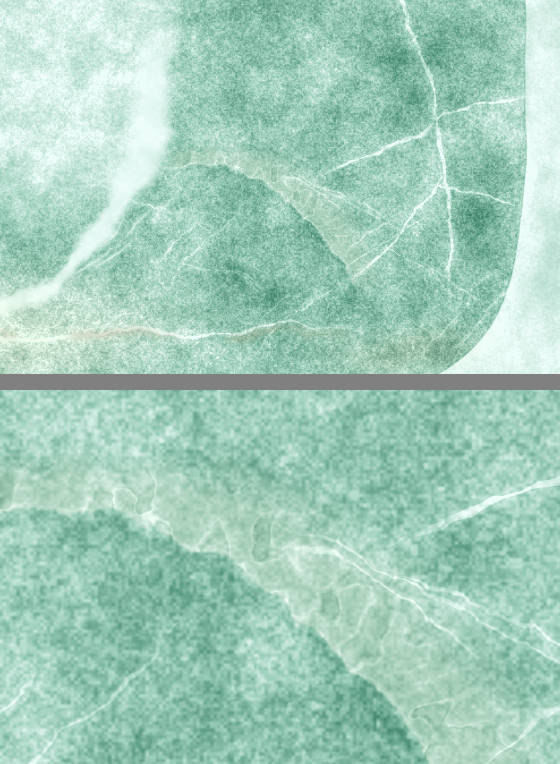
Top: the whole. Bottom: its middle third, enlarged.
Write a WebGL 2 fragment shader that draws this texture.

```glsl
#version 300 es
precision highp float;
// Polished pale green stone: grainy mint ground with white veins, a milky plume,
// a crusty ridge and a bright band. Layers add up to one tone, which a ramp colours.
uniform vec2 u_resolution;
out vec4 fragColor;

const vec3 DEEP = vec3(.36, .61, .52), JADE = vec3(.60, .80, .72);
const vec3 MINT = vec3(.84, .94, .91), SAND = vec3(.76, .83, .72);
const vec3 RUST = vec3(.62, .56, .42);

float hash(vec2 p) {
  vec3 q = fract(p.xyx * .1031);
  q += dot(q, q.yzx + 33.33);
  return fract((q.x + q.y) * q.z);
}

float noise(vec2 p) {
  vec2 i = floor(p), f = fract(p);
  f = f * f * (3. - 2. * f);
  return mix(mix(hash(i), hash(i + vec2(1, 0)), f.x),
             mix(hash(i + vec2(0, 1)), hash(i + vec2(1, 1)), f.x), f.y);
}

float fbm(vec2 p) {
  float sum = 0., amp = .516;
  for (int i = 0; i < 5; i++) {
    sum += amp * noise(p);
    p = mat2(1.6, 1.2, -1.2, 1.6) * p + 17.;
    amp *= .5;
  }
  return sum;
}

vec2 warp(vec2 p, float freq, float amount) {
  return p + amount * (vec2(fbm(p * freq + 40.), fbm(p * freq + 71.)) - .5);
}

float glow(vec2 p, vec2 centre, vec2 radius) {
  vec2 d = (p - centre) / radius;
  return exp(-dot(d, d));
}

// Bulging line from a to b: tapered broken core inside a soft halo
float vein(vec2 p, vec2 a, vec2 b, float bend, float width) {
  vec2 dir = b - a, q = p - a;
  float len = length(dir), px = .7 / u_resolution.y;
  dir /= len;
  float along = dot(q, dir), t = clamp(along / len, 0., 1.);
  float across = dir.x * q.y - dir.y * q.x - bend * 4. * t * (1. - t);
  float d = length(vec2(across, along - t * len));
  float taper = smoothstep(0., .2, t) * smoothstep(0., .2, 1. - t);
  float w = width * (.2 + noise(p * 30.)) * (.4 + .6 * taper);
  float core = (1. - smoothstep(w - px, w + px, d)) * smoothstep(.1, .65, noise(p * 55.) + .3 * taper);
  return (.3 + .7 * taper) * (.6 * core + .36 * exp(-d / (width * 2.2)));
}

// Signed distance to the swept curve of the plume, positive on its right
float plumeDistance(vec2 p, float shift) {
  float sweep = .34 * exp(-5. * (p.y - .22));
  return (p.x - .44 - shift + sweep) / sqrt(1. + 25. * sweep * sweep);
}

void main() {
  vec2 p = gl_FragCoord.xy / u_resolution.y;
  vec2 soft = warp(p, 5., .07), rough = warp(p, 30., .03), bent = warp(warp(p, 8., .06), 45., .009);
  float cloud = fbm(p * 4.5 + 3.) - .5, mottle = fbm(p * 19.) - .5;
  float grain = .3 * noise(p * 95.) + .4 * noise(p * 190. + 5.) + .5 * noise(p * 330.) - .6;
  float speck = smoothstep(.7, .95, noise(p * 140. + 8.)) * smoothstep(.35, .7, noise(p * 11.));

  // Mottled ground with deeper and paler patches
  float tone = .39 + .65 * cloud + .6 * mottle + .72 * grain + .2 * speck;
  tone -= .24 * glow(soft, vec2(1.11, .78), vec2(.16, .14));
  tone -= .32 * glow(soft, vec2(1.30, .46), vec2(.09, .16));
  tone -= .22 * glow(soft, vec2(.78, .18), vec2(.22, .07));
  tone += .24 * glow(soft, vec2(1.36, .70), vec2(.06, .22));
  tone += .16 * glow(soft, vec2(.75, .70), vec2(.25, .14));

  // Pale upper left field and lower left corner
  float plume = plumeDistance(soft + .6 * (rough - p), 0.);
  float pale = (1. - smoothstep(-.02, .08, plume)) * smoothstep(.32, .52, soft.y);
  tone = mix(tone, .83 + .55 * cloud + .6 * mottle + .5 * grain, pale);
  float corner = glow(soft, vec2(.02, .10), vec2(.36, .14));
  tone += .32 * corner;

  // Crusty ridge with a ragged lower edge and wormlike relief
  float bow = rough.x - .55;
  float ridge = (rough.y - .56 + 2. * bow * bow) / sqrt(1. + 16. * bow * bow);
  float span = smoothstep(.42, .50, p.x) * (1. - smoothstep(.94, 1.05, p.x)) * smoothstep(.18, .30, p.y);
  float thick = mix(.035, .07, smoothstep(.55, .85, p.x));
  float crust = span * smoothstep(-.002, .002, ridge) * (1. - smoothstep(thick * .6, thick * 1.6, ridge));
  float fold = noise(rough * 48.) - .5;
  float worm = exp(-abs(fold) / .05) - .7 * exp(-abs(fold - .12) / .05);
  tone = mix(tone, .62 + .28 * worm + .5 * mottle + .4 * grain, crust * .85);
  tone += span * (.22 * exp(-abs(ridge - .003) / .003) - .2 * exp(-abs(ridge + .009) / .009));

  // Main veins, then scattered hairlines in two leading directions
  float veins = vein(bent, vec2(1.03, 1.1), vec2(1.16, .64), .018, .007);
  veins = max(veins, vein(bent, vec2(1.14, .72), vec2(1.20, .18), .035, .006));
  veins = max(veins, vein(bent, vec2(.85, .52), vec2(1.17, .69), -.012, .0055));
  veins = max(veins, vein(bent, vec2(1.12, .67), vec2(1.40, .75), .006, .005));
  veins = max(veins, vein(bent, vec2(.93, .23), vec2(1.20, .56), -.02, .004));
  veins = max(veins, vein(bent, vec2(1.13, .51), vec2(1.41, .44), .02, .0035));
  veins = max(veins, vein(bent, vec2(-.2, .08), vec2(.98, .12), .012, .005));
  for (float k = 0.; k < 18.; k++) {
    float angle = mix(.7, -.4, mod(k, 2.)) + .5 * fract(k * .37) - .25;
    vec2 mid = vec2(.3 + 1.05 * fract(k * .618), .12 + .42 * fract(k * .755));
    vec2 reach = vec2(cos(angle), sin(angle)) * (.08 + .12 * fract(k * .43));
    veins = max(veins, .6 * vein(bent, mid - reach, mid + reach, .015, .0024));
  }
  tone += .62 * veins * (1. - .6 * pale);

  // Milky plume and the strands fanning out beside it
  float width = mix(.016, .042, smoothstep(.25, .6, p.y)) * (.6 + .8 * noise(p * 11.));
  float milk = (1. - smoothstep(width * .4, width * 1.6, abs(plume))) * (1. - smoothstep(.80, .98, p.y));
  for (float k = 1.; k < 5.; k++) {
    float d = abs(plumeDistance(bent, .07 * k * (p.y + .1 * sin(k * 4.))));
    float strand = exp(-d / .005) * smoothstep(.1, .22, p.y) * (1. - smoothstep(.42, .6, p.y));
    milk = max(milk, strand * smoothstep(.1, .9, noise(p * 13. + k)));
  }
  tone = mix(tone, 1.06 + .3 * mottle, milk * .9);

  // Bright band behind a smooth curved rim
  vec2 edge = mix(p, soft, .25);
  float drop = .23 * exp(-7. * p.y);
  float rim = (edge.x - 1.405 + drop) / sqrt(1. + 49. * drop * drop);
  float streak = fbm(vec2(soft.x * 15., soft.y * 4.)) - .5;
  float bandTone = 1.04 - .16 * smoothstep(.015, .07, rim) + .5 * streak + .3 * mottle + .25 * grain;
  tone += .12 * exp(min(rim, 0.) / .02);
  tone = mix(tone, bandTone, smoothstep(-.003, .003, rim)) - .25 * exp(-rim * rim / .000006);

  // Colour ramp, then warm stains
  tone = clamp(tone, -.2, 1.07);
  vec3 color = tone < .45 ? mix(DEEP, JADE, tone / .45) : mix(JADE, MINT, (tone - .45) / .45);
  float stain = .5 * corner + .4 * glow(soft, vec2(1.09, .05), vec2(.2, .06)) + .25 * crust;
  color = mix(color, SAND + .4 * (tone - .65), clamp(stain, 0., .6));
  float rust = glow(bent, vec2(.4, .105), vec2(.5, .012)) * smoothstep(.5, .8, noise(p * 9.));
  fragColor = vec4(clamp(mix(color, RUST, .35 * rust), 0., 1.), 1.);
}
```
